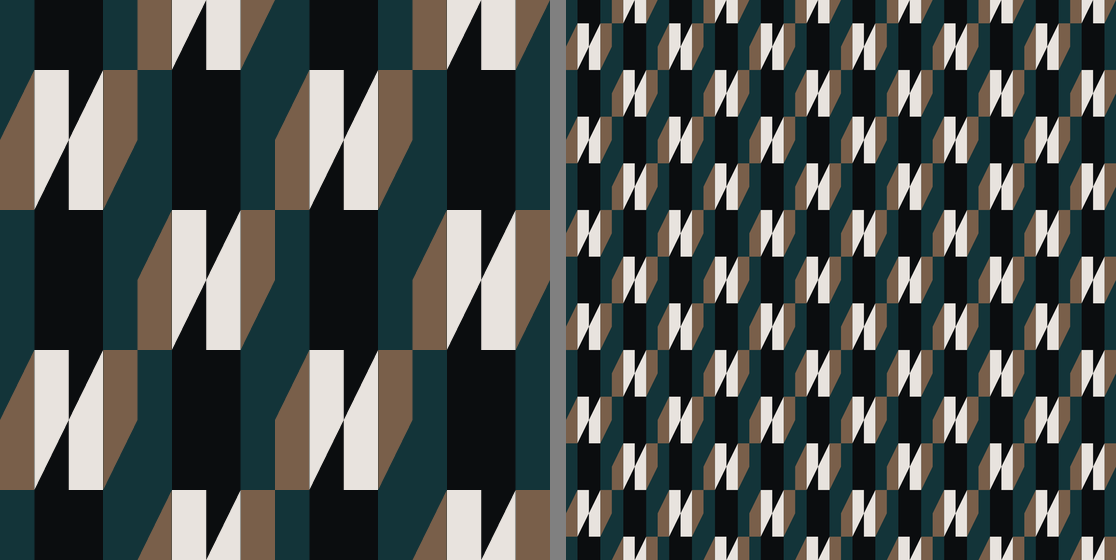
Left: one tile. Right: repeated 3 by 3.
Reproduce this pattern procedurally as a WebGL 2 fragment shader.

```glsl
#version 300 es
precision highp float;
// Half-drop geometric tiling: a checkerboard of square cells with dark stripes,
// where every other cell carries a slanted white and brown motif.
// Each cell is cut by half-planes of one slope; edges are smoothed by supersampling.

uniform vec2 u_resolution;
out vec4 outColor;

const vec2 REPEATS = vec2(2.0, 2.0);      // whole repeats across and down
const vec2 CELL_OFFSET = vec2(0.0, 0.5);  // grid shift, in cells
const float CELL_UNITS = 4.0;             // column widths per cell
const float SLOPE = 2.0;                  // rise of the diagonals
const int SAMPLES = 4;                    // subsamples per axis

const vec3 BLACK = vec3(0.045, 0.050, 0.057);
const vec3 TEAL  = vec3(0.073, 0.203, 0.224);
const vec3 BROWN = vec3(0.475, 0.373, 0.290);
const vec3 WHITE = vec3(0.908, 0.890, 0.870);

// Inner columns: white panels meeting at the cell centre, split by the diagonal.
bool inWhite(vec2 p) {
    float above = p.y - SLOPE * p.x;
    return abs(p.x) < 1.0 && above * p.x < 0.0;
}

// Outer columns: brown panels with one slanted end; point symmetry joins both sides.
bool inBrown(vec2 p) {
    vec2 q = p.x < 0.0 ? -p : p;
    return q.x > 1.0 && q.y > SLOPE * (q.x - 2.0);
}

vec3 patternColor(vec2 uv) {
    // Two cells per repeat on each axis
    vec2 grid = uv * REPEATS * 2.0 + CELL_OFFSET;
    vec2 cell = floor(grid);
    vec2 p = (fract(grid) - 0.5) * CELL_UNITS;

    vec3 color = abs(p.x) < 1.0 ? BLACK : TEAL;
    bool hasMotif = mod(cell.x + cell.y, 2.0) > 0.5;
    if (hasMotif && inWhite(p)) color = WHITE;
    if (hasMotif && inBrown(p)) color = BROWN;
    return color;
}

void main() {
    // Average a regular grid of samples inside the pixel
    vec3 sum = vec3(0.0);
    for (int j = 0; j < SAMPLES; j++) {
        for (int i = 0; i < SAMPLES; i++) {
            vec2 jitter = (vec2(i, j) + 0.5) / float(SAMPLES) - 0.5;
            sum += patternColor((gl_FragCoord.xy + jitter) / u_resolution);
        }
    }
    outColor = vec4(sum / float(SAMPLES * SAMPLES), 1.0);
}
```
